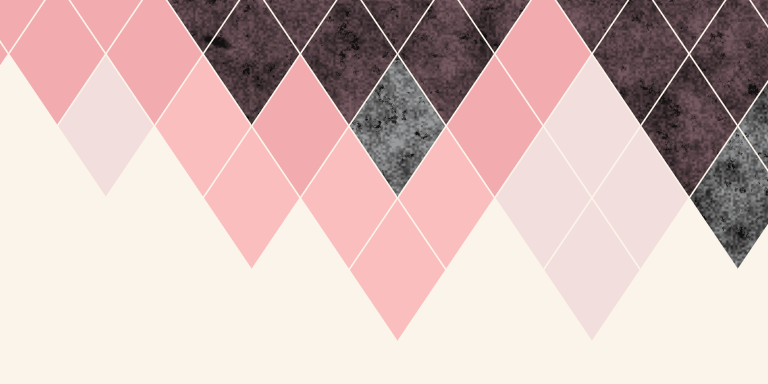
This background is drawn by a Shadertoy shader. Its source:

```glsl
// Hanging peaks of a diamond lattice in pinks and worn dark stone on cream.
#define ORIGIN vec2(0.2755, 0.8594)
#define HALF_CELL vec2(0.1266, 0.1875)
#define LINE_HALF_WIDTH 0.0021
#define BLOTCH_SCALE 11.0
#define GRAIN_SCALE 170.0
#define CREAM vec3(0.986, 0.957, 0.918)
#define PALE vec3(0.949, 0.871, 0.863)
#define LIGHT_PINK vec3(0.980, 0.745, 0.745)
#define ROSE vec3(0.949, 0.669, 0.686)
#define MAUVE vec3(0.460, 0.350, 0.377)
#define ASH vec3(0.660, 0.670, 0.675)
#define SOOT vec3(0.075, 0.062, 0.065)

// Tip column, tip row and paint layer of each peak, from back to front
const int PEAK_COUNT = 15;
const vec3 PEAKS[PEAK_COUNT] = vec3[PEAK_COUNT](
    vec3(0, 2, 0), vec3(10, 4, 0),
    vec3(3, 3, 1), vec3(6, 4, 1),
    vec3(6, 2, 2), vec3(13, 3, 2),
    vec3(-3, 1, 3), vec3(-1, 1, 3), vec3(1, 1, 3), vec3(4, 2, 3), vec3(8, 2, 3),
    vec3(3, 1, 4), vec3(5, 1, 4), vec3(7, 1, 4), vec3(12, 2, 4)
);

float hash(vec2 p) {
    return fract(sin(dot(p, vec2(127.1, 311.7))) * 43758.5453);
}

float valueNoise(vec2 p) {
    vec2 cell = floor(p), f = fract(p);
    f = f * f * (3.0 - 2.0 * f);
    float low = mix(hash(cell), hash(cell + vec2(1, 0)), f.x);
    float high = mix(hash(cell + vec2(0, 1)), hash(cell + vec2(1, 1)), f.x);
    return mix(low, high, f.y);
}

float fbm(vec2 p) {
    float sum = 0.0, total = 0.0, weight = 1.0;
    for (int octave = 0; octave < 5; octave++) {
        sum += weight * valueNoise(p);
        total += weight;
        weight *= 0.72;
        p = mat2(1.6, 1.2, -1.2, 1.6) * p + 17.3;
    }
    return sum / total;
}

// Worn stone brightness: broad blotches, fine grain and black pits
float stoneTone(vec2 p) {
    float blotch = fbm(p * BLOTCH_SCALE) - 0.5;
    float grain = valueNoise(p * GRAIN_SCALE) - 0.5;
    float pits = smoothstep(0.60, 0.78, fbm(p * 42.0 + 9.0));
    float tone = 0.62 + 1.2 * blotch + 0.5 * grain - 0.5 * pits;

    // Slanted smudge near the upper left of the stone
    vec2 smudge = mat2(0.94, 0.34, -0.34, 0.94) * (p - vec2(0.57, 0.89));
    smudge += 0.02 * (fbm(p * 30.0) - 0.5);
    tone -= 0.6 * (1.0 - smoothstep(0.5, 1.2, length(smudge / vec2(0.045, 0.014))));
    return clamp(tone, 0.0, 1.0);
}

vec3 layerColor(int layer, float tone) {
    if (layer == 0) return PALE;
    if (layer == 1) return LIGHT_PINK;
    if (layer == 2) return mix(SOOT, ASH, max(tone - 0.1, 0.0));
    if (layer == 3) return ROSE;
    return mix(SOOT, MAUVE, tone);
}

// Antialiased coverage from a signed distance, positive inside
float coverage(float inside) {
    return clamp(inside * iResolution.y + 0.5, 0.0, 1.0);
}

void mainImage(out vec4 fragColor, in vec2 fragCoord) {
    vec2 p = fragCoord / iResolution.y;

    // Lattice coordinates: columns go right, rows go down
    vec2 lattice = vec2(p.x - ORIGIN.x, ORIGIN.y - p.y) / HALF_CELL;
    float toDistance = 1.0 / length(1.0 / HALF_CELL);
    float tone = stoneTone(p);

    // Peaks, painted back to front
    vec3 color = CREAM;
    for (int i = 0; i < PEAK_COUNT; i++) {
        vec3 peak = PEAKS[i];
        float inside = peak.y - lattice.y - abs(lattice.x - peak.x);
        color = mix(color, layerColor(int(peak.z), tone), coverage(inside * toDistance));
    }

    // Cream lines along both diagonals
    vec2 diagonals = vec2(lattice.x + lattice.y, lattice.x - lattice.y);
    vec2 gap = abs(mod(diagonals + 1.0, 2.0) - 1.0) * toDistance;
    color = mix(color, CREAM, coverage(LINE_HALF_WIDTH - min(gap.x, gap.y)));

    fragColor = vec4(color, 1.0);
}
```
